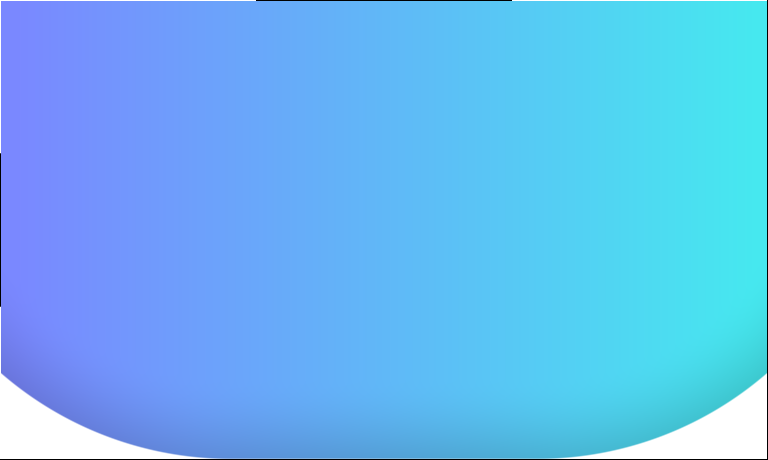
Write a Shadertoy shader that draws this background.

```glsl
// A violet-to-cyan panel with a broad rounded base on a white ground.
// A rounded-box distance cuts the lower corners and drives a soft inner
// shadow; hairlines covering part of a pixel frame the canvas.

const vec3 VIOLET = vec3(0.478, 0.533, 1.0);
const vec3 CYAN   = vec3(0.275, 0.908, 0.938);
const vec3 WHITE  = vec3(1.0);
const vec3 INK    = vec3(0.0);

// Lengths are fractions of the canvas width.
const float ASPECT         = 0.598;   // canvas height
const float RAMP_INSET     = 0.02;    // flat colour at each side
const float BASE_Y         = 0.0015;
const float HALF_WIDTH     = 0.656;   // panel sides lie off the canvas
const float CORNER_RADIUS  = 0.456;
const float SHADOW_SPREAD  = 0.105;
const float SHADOW_OPACITY = 0.27;
const float LINE_WIDTH     = 0.0013;

// Distance to a panel with rounded lower corners and no upper end.
float panelDistance(vec2 p) {
    vec2 q = vec2(abs(p.x - 0.5) - HALF_WIDTH, BASE_Y - p.y) + CORNER_RADIUS;
    return length(max(q, 0.0)) + min(max(q.x, q.y), 0.0) - CORNER_RADIUS;
}

// Share of a pixel covered by a hairline lying against a canvas edge.
float hairline(float edgeDistance, float pixel) {
    return clamp((LINE_WIDTH - edgeDistance) / pixel + 0.5, 0.0, 1.0);
}

// One inside the middle third of an edge, zero elsewhere.
float middleThird(float t, float pixel) {
    return 1.0 - smoothstep(-0.5 * pixel, 0.5 * pixel, abs(t - 0.5) - 1.0 / 6.0);
}

void mainImage(out vec4 fragColor, in vec2 fragCoord) {
    vec2 uv = fragCoord / iResolution.xy;
    vec2 p = uv * vec2(1.0, ASPECT);
    vec2 pixel = vec2(1.0, ASPECT) / iResolution.xy;
    float soft = max(pixel.x, pixel.y);

    // Horizontal colour ramp
    float ramp = clamp((uv.x - RAMP_INSET) / (1.0 - 2.0 * RAMP_INSET), 0.0, 1.0);
    vec3 color = mix(VIOLET, CYAN, ramp);

    // Inner shadow along the rounded base
    float d = panelDistance(p);
    color *= 1.0 - SHADOW_OPACITY * smoothstep(-SHADOW_SPREAD, SHADOW_SPREAD, d);

    // White ground beyond the panel
    color = mix(color, WHITE, smoothstep(-soft, soft, d));

    // Frame: two-tone left and top, dark right and bottom
    vec3 leftTone = mix(WHITE, INK, middleThird(uv.y, 1.0 / iResolution.y));
    vec3 topTone  = mix(WHITE, INK, middleThird(uv.x, 1.0 / iResolution.x));
    color = mix(color, leftTone, hairline(p.x, pixel.x));
    color = mix(color, topTone, hairline(ASPECT - p.y, pixel.y));
    color = mix(color, INK, hairline(1.0 - p.x, pixel.x));
    color = mix(color, INK, hairline(p.y, pixel.y));

    fragColor = vec4(color, 1.0);
}
```
